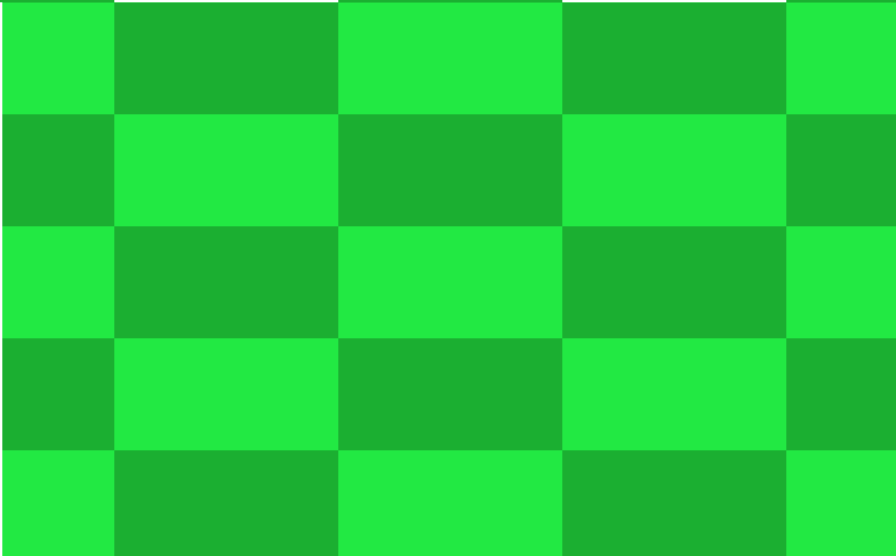
Give the GLSL for this pattern, as a Shadertoy shader.

```glsl
// Two-tone green checkerboard of wide cells, four columns per canvas width.
// A smoothed square wave per axis is multiplied into the checker sign;
// thin white slivers show along the left and top borders.

const vec3 LIGHT_GREEN = vec3(0.135, 0.914, 0.263);
const vec3 DARK_GREEN = vec3(0.104, 0.686, 0.192);
const vec3 WHITE = vec3(1.0);

const vec2 CELL = vec2(0.25, 0.125);       // cell size in canvas widths
const vec2 ORIGIN = vec2(0.1276, 0.0026);  // first cell corner, from top left
const float BORDER = 0.0026;               // sliver thickness

// Square wave from -1 to 1, positive in even cells, with pixel-wide edges.
vec2 squareWave(vec2 pos, vec2 cell, float pixel) {
    vec2 fromCentre = abs(mod(pos / cell + 0.5, 2.0) - 1.0);
    vec2 edgeDistance = (0.5 - fromCentre) * cell;
    return clamp(2.0 * edgeDistance / pixel, -1.0, 1.0);
}

// Coverage of the region below a limit, smoothed over one pixel.
float below(float value, float limit, float pixel) {
    return clamp((limit - value) / pixel + 0.5, 0.0, 1.0);
}

void mainImage(out vec4 fragColor, in vec2 fragCoord) {
    // Canvas widths, measured from the top left
    float pixel = 1.0 / iResolution.x;
    vec2 pos = vec2(fragCoord.x, iResolution.y - fragCoord.y) * pixel;

    // Checker
    vec2 wave = squareWave(pos - ORIGIN, CELL, pixel);
    float dark = 0.5 + 0.5 * wave.x * wave.y;
    vec3 color = mix(LIGHT_GREEN, DARK_GREEN, dark);

    // Top sliver: white replaces the light cells of the cut-off row
    float topEdge = below(pos.y, BORDER, pixel);
    float darkAbove = 0.5 - 0.5 * wave.x;
    color = mix(color, mix(WHITE, DARK_GREEN, darkAbove), topEdge);

    // Left sliver: white beside every full row
    float leftEdge = below(pos.x, BORDER, pixel);
    color = mix(color, WHITE, leftEdge * (1.0 - topEdge));

    fragColor = vec4(color, 1.0);
}
```
